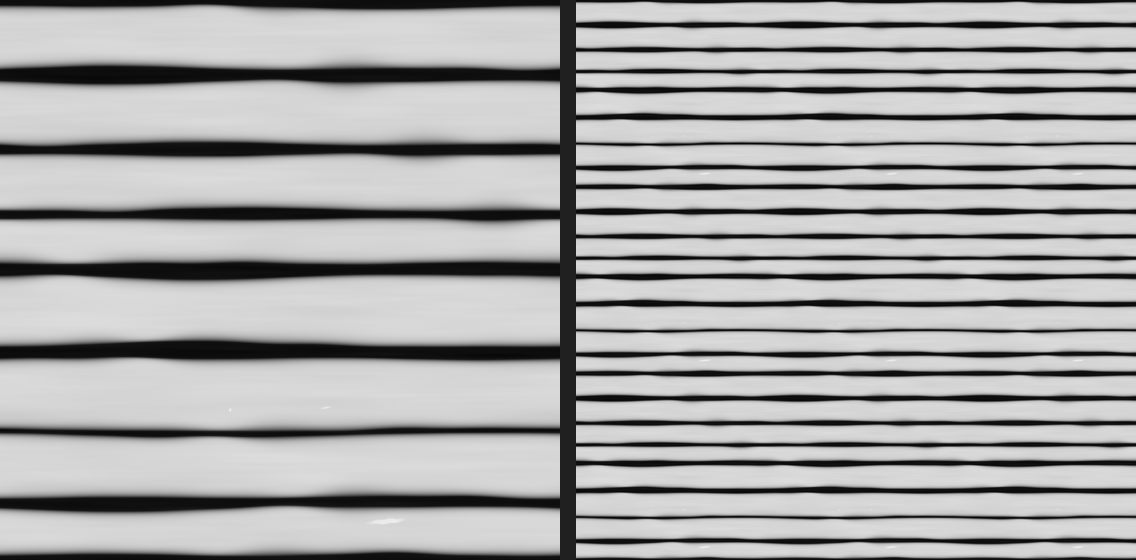
Left: one tile. Right: repeated 3 by 3.
This texture map is drawn by a WebGL 2 fragment shader. Its source:

```glsl
#version 300 es
precision highp float;
uniform vec2 u_resolution;
out vec4 fragColor;

const float TAU = 6.283185;
const vec3 PLANK_COLOR = vec3(0.838);
const vec3 GAP_COLOR = vec3(0.05);
const vec3 FLECK_COLOR = vec3(0.93);
const float SOFT_ABOVE = 0.0060;   // falloff of the shade over a gap
const float SOFT_BELOW = 0.0047;   // falloff of the shade under a gap
const float SOFT_VARIATION = 0.28;
const float EDGE_WOBBLE = 0.0013;
const float BULGE = 0.17;          // share of the gap width
const float EDGE_ROUNDING = 0.0008;
const float PATCH_AMOUNT = 0.010;
const float STREAK_AMOUNT = 0.011;
const float GRAIN_AMOUNT = 0.007;
const float GAP_GRAIN = 0.012;

// Gap: center height, half width, drift, x of the bulge
const int GAP_COUNT = 8;
const vec4 GAPS[GAP_COUNT] = vec4[](
    vec4(0.9985, 0.0098, -0.0010, 0.70), vec4(0.866, 0.0110, 0.0000, 0.20),
    vec4(0.7330, 0.0084, 0.0005, 0.38), vec4(0.617, 0.0070, 0.0012, 0.46),
    vec4(0.5180, 0.0108, -0.0020, 0.35), vec4(0.372, 0.0115, 0.0030, 0.35),
    vec4(0.2280, 0.0036, -0.0033, 0.38), vec4(0.102, 0.0088, -0.0028, 0.20));

// Fleck: center, half length, half height
const int FLECK_COUNT = 3;
const vec4 FLECKS[FLECK_COUNT] = vec4[](
    vec4(0.690, 0.069, 0.029, 0.0042), vec4(0.411, 0.268, 0.002, 0.0026),
    vec4(0.582, 0.272, 0.006, 0.0014));
const float FLECK_SLOPE = 0.08;

vec3 hash3(vec2 p) {
    vec3 q = fract(p.xyx * vec3(0.1031, 0.1030, 0.0973));
    q += dot(q, q.yxz + 33.33);
    return fract((q.xxy + q.yzz) * q.zyx);
}

// Wrapping cellular noise: soft blobs of either sign
float cellular(vec2 uv, vec2 cells, float seed) {
    vec2 p = uv * cells;
    vec2 cell = floor(p);
    float sum = 0.0;
    for (int j = -1; j <= 1; j++) {
        for (int i = -1; i <= 1; i++) {
            vec2 neighbor = cell + vec2(i, j);
            vec3 h = hash3(mod(neighbor, cells) + seed);
            vec2 d = p - neighbor - h.xy;
            float k = max(1.0 - dot(d, d), 0.0);
            sum += (h.z * 2.0 - 1.0) * k * k;
        }
    }
    return sum;
}

// Layered sines with whole periods across the canvas
float wave(float x, float seed) {
    float sum = 0.0;
    for (int k = 2; k <= 7; k++) {
        float f = float(k);
        sum += sin(TAU * f * x + seed * (f * 1.7 + 2.3)) / f;
    }
    return sum;
}

// Plank cover: 0 inside a gap, 1 far from all gaps
float plankCover(vec2 uv) {
    float cover = 1.0;
    for (int i = 0; i < GAP_COUNT; i++) {
        vec4 gap = GAPS[i];
        float seed = float(i) * 3.1 + 1.0;
        float swing = TAU * (uv.x - gap.w);
        float dy = uv.y - gap.x - gap.z * cos(swing);
        dy -= floor(dy + 0.5);
        float halfWidth = gap.y * (1.0 + BULGE * (cos(swing) + cos(2.0 * swing)));
        float wobble = wave(uv.x, seed + (dy > 0.0 ? 0.0 : 1.3));
        float d = abs(dy) - halfWidth - EDGE_WOBBLE * wobble;
        d = 0.5 * (d + sqrt(d * d + EDGE_ROUNDING * EDGE_ROUNDING));
        float softness = dy > 0.0 ? SOFT_ABOVE : SOFT_BELOW;
        softness *= 1.0 + SOFT_VARIATION * wave(uv.x, seed + 4.7);
        cover *= 1.0 - exp(-d / softness);
    }
    return cover;
}

// Small pale chips
float fleckCover(vec2 uv) {
    float cover = 0.0;
    float pixel = 1.0 / min(u_resolution.x, u_resolution.y);
    for (int i = 0; i < FLECK_COUNT; i++) {
        vec4 fleck = FLECKS[i];
        vec2 d = uv - fleck.xy;
        d -= floor(d + 0.5);
        d.y -= FLECK_SLOPE * d.x + 0.0007 * sin(d.x * 260.0);
        float dist = (length(d / fleck.zw) - 1.0) * fleck.w;
        cover = max(cover, 1.0 - smoothstep(-pixel, pixel, dist));
    }
    return cover;
}

void main() {
    vec2 uv = gl_FragCoord.xy / u_resolution;

    // Brushed surface
    vec2 bent = uv + vec2(0.0, 0.002 * wave(uv.x, 2.0));
    float patches = cellular(bent, vec2(4.0, 19.0), 3.0);
    float streaks = cellular(bent, vec2(7.0, 61.0), 17.0);
    float grain = cellular(uv, vec2(9.0, 170.0), 41.0);
    float tone = PATCH_AMOUNT * patches + STREAK_AMOUNT * streaks + GRAIN_AMOUNT * grain;

    vec3 plank = mix(PLANK_COLOR + tone, FLECK_COLOR, fleckCover(uv));
    vec3 gap = GAP_COLOR + GAP_GRAIN * (grain + 0.5 * streaks);
    fragColor = vec4(mix(gap, plank, plankCover(uv)), 1.0);
}
```
